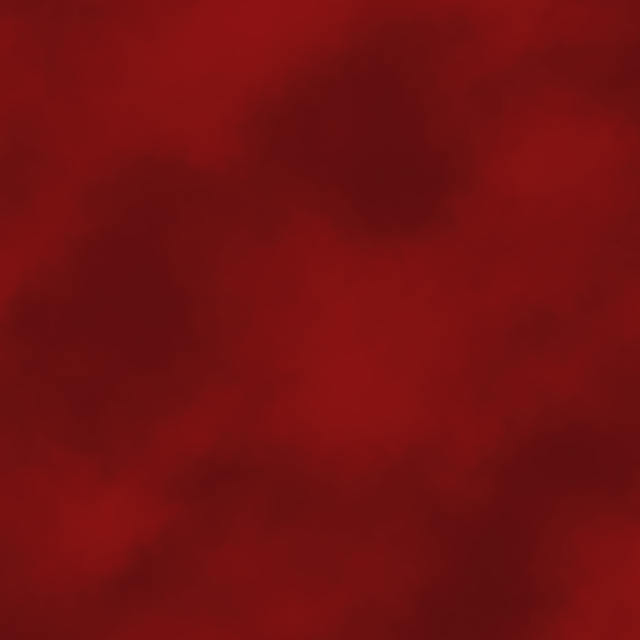
A WebGL 1 fragment shader for this texture:

```glsl
precision highp float;
// Deep red, softly mottled backdrop with broad diagonal clouds and faintly frayed edges.

uniform vec2 u_resolution;

const vec3 DARK_RED = vec3(0.342, 0.054, 0.056);
const vec3 MID_RED = vec3(0.451, 0.066, 0.066);
const vec3 BRIGHT_RED = vec3(0.568, 0.072, 0.074);

const vec2 CLOUD_SCALE = vec2(2.3, 3.5);  // cells along and across the diagonal
const float CLOUD_ANGLE = 0.85;           // radians, rising to the right
const float CLOUD_CONTRAST = 2.2;
const float CLOUD_BIAS = 0.05;
const float CLOUD_GAIN = 0.38;            // strength of each finer octave
const float WARP_SCALE = 3.0;
const float WARP_AMOUNT = 0.07;
const float FRAY_SCALE = 24.0;
const float FRAY_AMOUNT = 0.02;
const float GRAIN_SCALE = 38.0;
const float GRAIN_AMOUNT = 0.085;

// Unit gradient with a pseudo-random direction for each lattice cell.
vec2 latticeGradient(vec2 cell) {
  float turn = fract(sin(dot(cell, vec2(127.1, 311.7))) * 43758.55);
  float angle = 6.28319 * turn;
  return vec2(cos(angle), sin(angle));
}

// Gradient noise with quintic fading, roughly -0.7 to 0.7.
float gradientNoise(vec2 p) {
  vec2 cell = floor(p);
  vec2 f = p - cell;
  vec2 fade = f * f * f * (f * (f * 6.0 - 15.0) + 10.0);
  vec2 e = vec2(1.0, 0.0);
  float a = dot(latticeGradient(cell), f);
  float b = dot(latticeGradient(cell + e.xy), f - e.xy);
  float c = dot(latticeGradient(cell + e.yx), f - e.yx);
  float d = dot(latticeGradient(cell + e.xx), f - e.xx);
  return mix(mix(a, b, fade.x), mix(c, d, fade.x), fade.y);
}

vec2 noiseVector(vec2 p) {
  return vec2(gradientNoise(p), gradientNoise(p + vec2(37.4, 17.8)));
}

mat2 rotation(float angle) {
  float c = cos(angle);
  float s = sin(angle);
  return mat2(c, -s, s, c);
}

// Octaves of gradient noise, each turned to hide the lattice.
float clouds(vec2 p, float gain) {
  float sum = 0.0;
  float strength = 1.0;
  mat2 turn = rotation(0.6);
  for (int i = 0; i < 4; i++) {
    sum += strength * gradientNoise(p);
    p = turn * p * 2.03 + vec2(11.3, 5.7);
    strength *= gain;
  }
  return sum;
}

void main() {
  vec2 uv = gl_FragCoord.xy / min(u_resolution.x, u_resolution.y);

  // Bend the broad shapes, then fray their borders.
  vec2 warped = uv + WARP_AMOUNT * noiseVector(uv * WARP_SCALE + 4.3);
  warped += FRAY_AMOUNT * noiseVector(uv * FRAY_SCALE);
  warped += 0.5 * FRAY_AMOUNT * noiseVector(uv * FRAY_SCALE * 2.3 + 9.1);

  // Two overlapping cloud layers, the first drawn out along the diagonal.
  vec2 diagonal = rotation(CLOUD_ANGLE) * warped * CLOUD_SCALE.x;
  diagonal.y *= CLOUD_SCALE.y / CLOUD_SCALE.x;
  float tone = 0.75 * clouds(diagonal + vec2(8.6, 3.2), CLOUD_GAIN);
  tone += 0.5 * clouds(warped * CLOUD_SCALE.y + vec2(21.7, 14.1), CLOUD_GAIN);
  tone = tone * CLOUD_CONTRAST + CLOUD_BIAS;

  // Faint painterly grain, stronger in some patches than in others.
  float patchiness = 1.0 + 1.2 * gradientNoise(uv * 5.0 + 2.6);
  tone += GRAIN_AMOUNT * patchiness * clouds(uv * GRAIN_SCALE, 0.6);

  // Soft limit to -1..1, then shade from dark through mid to bright.
  tone /= sqrt(1.0 + tone * tone);
  vec3 color = mix(MID_RED, BRIGHT_RED, max(tone, 0.0));
  color = mix(color, DARK_RED, max(-tone, 0.0));
  gl_FragColor = vec4(color, 1.0);
}
```
